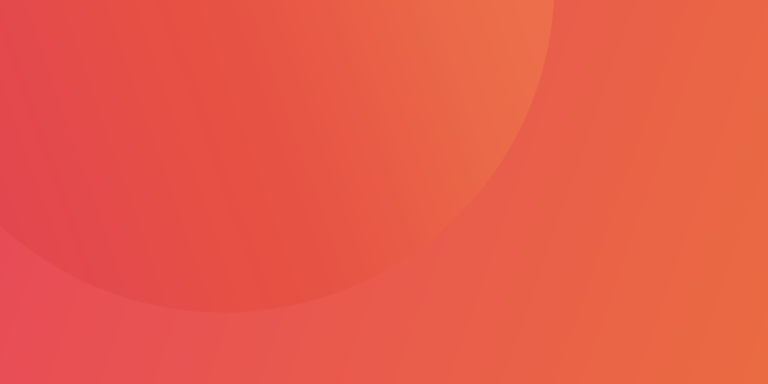
Write a WebGL 1 fragment shader that draws this background.

```glsl
precision mediump float;
// Warm red-to-orange gradient with a large, subtly shaded disc at the upper left.

uniform vec2 u_resolution;

// Backdrop: pinkish red at the left to orange at the lower right.
vec3 backdrop(vec2 p) {
  float t = (p.x - 0.35 * p.y) / 1.9;
  return mix(vec3(0.908, 0.305, 0.333), vec3(0.918, 0.412, 0.262), clamp(t, -0.2, 1.1));
}

// Disc: crimson, then red, then light orange towards the upper right.
vec3 discShade(vec2 p) {
  float t = p.x + 0.35 * (p.y - 0.5);
  vec3 color = mix(vec3(0.886, 0.278, 0.310), vec3(0.902, 0.317, 0.266), smoothstep(-0.1, 0.7, t));
  return mix(color, vec3(0.925, 0.432, 0.290), smoothstep(0.6, 1.6, t));
}

void main() {
  // Canvas height is one unit.
  vec2 p = gl_FragCoord.xy / u_resolution.y;
  p.x *= 2.0 * u_resolution.y / u_resolution.x;

  float edge = length(p - vec2(0.583, 1.047)) - 0.861;
  float softness = 1.0 / u_resolution.y;
  float inside = 1.0 - smoothstep(-softness, softness, edge);

  gl_FragColor = vec4(mix(backdrop(p), discShade(p), inside), 1.0);
}
```
